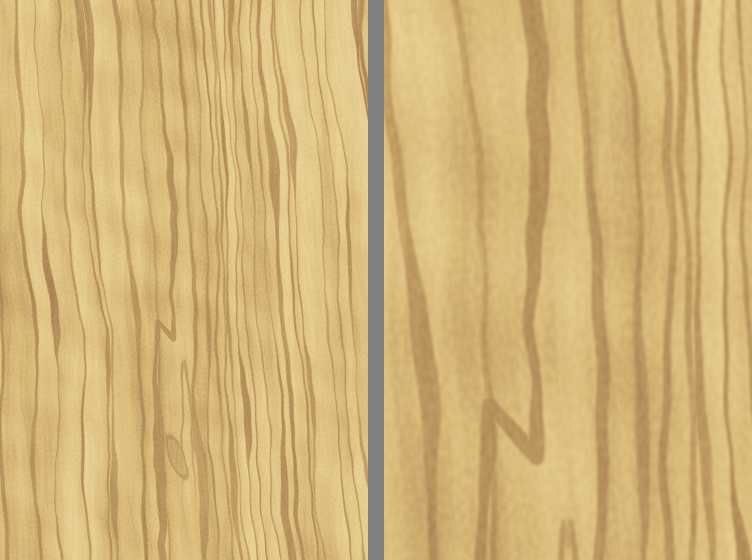
Left, the full canvas; right, a detail of the centre.
A Shadertoy shader for this texture:

```glsl
// Olive wood veneer: pale golden boards with wavy brown vertical veins.

float hash(float n) {
    return fract(sin(n * 12.99) * 4375.85);
}

vec2 gradientAt(vec2 cell) {
    vec3 h = fract(cell.xyx * vec3(0.1031, 0.103, 0.0973));
    h += dot(h, h.yzx + 33.33);
    float angle = 6.2832 * fract((h.x + h.y) * h.z);
    return vec2(cos(angle), sin(angle));
}

// Gradient noise, roughly -0.7 to 0.7
float noise(vec2 p) {
    vec2 i = floor(p), f = fract(p);
    vec2 u = f * f * f * (f * (f * 6.0 - 15.0) + 10.0);
    vec2 e = vec2(1, 0);
    float low = mix(dot(gradientAt(i), f), dot(gradientAt(i + e), f - e), u.x);
    float high = mix(dot(gradientAt(i + e.yx), f - e.yx), dot(gradientAt(i + 1.0), f - 1.0), u.x);
    return mix(low, high, u.y);
}

float segmentDistance(vec2 p, vec2 a, vec2 b) {
    vec2 ab = b - a;
    return length(p - a - ab * clamp(dot(p - a, ab) / dot(ab, ab), 0.0, 1.0));
}

float stroke(float dist, float halfWidth) {
    float soft = max(0.0025, 0.8 / iResolution.x);
    return 1.0 - smoothstep(halfWidth - soft, halfWidth + soft, abs(dist));
}

// Long veins: x is line coverage, y is the soft shade on one side
vec2 longVeins(vec2 p) {
    vec2 veins = vec2(0);
    for (int i = 0; i < 31; i++) {
        float id = float(i);
        float t = (id + 0.8 * hash(id + 3.1)) / 25.0 - 0.12;
        float home = t - 0.07 * sin(6.2832 * (t - 0.66));
        float x = home + (0.76 - p.y) * (0.03 + 0.06 * t)
            + 0.045 * noise(vec2(t * 2.5, p.y * 2.0 + 4.0))
            + 0.014 * noise(vec2(id * 7.3, p.y * 4.0))
            + 0.007 * noise(vec2(id * 0.37, p.y * 12.0));
        float d = p.x - x;
        float swell = smoothstep(0.1, 0.5, noise(vec2(id * 5.37 + 0.4, p.y * 2.3)));
        float width = mix(0.0018, 0.006, pow(hash(id + 9.7), 2.0))
            * (1.0 + 0.8 * noise(vec2(id * 2.9, p.y * 5.0))) + 0.009 * swell;
        float strength = 0.78 + 0.5 * noise(vec2(id * 4.1 + 0.5, p.y * 2.0));
        strength *= smoothstep(0.03, 0.055, abs(home - 0.46));
        float side = hash(id + 21.3) < 0.6 ? d : -d;
        float shade = smoothstep(-0.002, 0.002, side) * exp(-max(side, 0.0) / 0.022);
        veins.x = max(veins.x, strength * stroke(d, width));
        veins.y = max(veins.y, strength * shade * (0.5 + hash(id + 5.9)));
    }
    return veins;
}

// Heart figure: a zigzag vein, a pointed tongue and a small eye
float heartFigure(vec2 p) {
    vec2 q = p - vec2((0.76 - p.y) * 0.04, 0.0);
    q.x += 0.016 * noise(vec2(2.3, p.y * 5.0)) + 0.008 * noise(vec2(8.1, p.y * 16.0));
    vec2 path[6] = vec2[6](vec2(0.445, 1.56), vec2(0.482, 0.95), vec2(0.462, 0.6),
        vec2(0.422, 0.65), vec2(0.408, 0.48), vec2(0.42, -0.05));
    float zigzag = 1.0;
    for (int i = 0; i < 5; i++)
        zigzag = min(zigzag, segmentDistance(q, path[i], path[i + 1]));
    float width = 0.0045 + 0.006 * smoothstep(0.0, 0.45, noise(vec2(5.6, p.y * 2.6 + 0.3)))
        + 0.006 * smoothstep(0.55, 0.35, p.y) + 0.003 * smoothstep(0.06, 0.0, abs(p.y - 0.61));
    float figure = 0.85 * stroke(zigzag, width);

    float depth = 0.55 - q.y;
    float tongue = abs(q.x - 0.49) - 0.03 * sqrt(max(depth, 0.0));
    figure = max(figure, 0.7 * stroke(tongue, 0.003) * smoothstep(0.0, 0.012, depth)
        * smoothstep(0.5, 0.15, depth));
    figure = max(figure, 0.6 * stroke(q.x - 0.49, 0.004) * smoothstep(0.03, 0.0, abs(depth - 0.02)));

    vec2 eye = q - vec2(0.462, 0.28);
    eye.x += 0.3 * eye.y;
    float rim = (length(eye / vec2(0.02, 0.055)) - 1.0) * 0.02;
    figure = max(figure, 0.7 * stroke(rim, 0.003));
    return max(figure, 0.35 * smoothstep(0.003, -0.006, rim));
}

// Tone 0 is the palest wood, 1 the darkest vein
vec3 woodColour(float tone) {
    vec3 cream = vec3(0.915, 0.825, 0.59);
    vec3 gold = vec3(0.852, 0.732, 0.478);
    vec3 brown = vec3(0.68, 0.53, 0.33);
    return tone < 0.4 ? mix(cream, gold, tone / 0.4) : mix(gold, brown, (tone - 0.4) / 0.6);
}

void mainImage(out vec4 fragColor, in vec2 fragCoord) {
    vec2 p = fragCoord / iResolution.x;
    float lean = p.x + (p.y - 0.76) * 0.06 + 0.02 * noise(p * vec2(3.0, 4.0));

    // Broad bands, darker heart and faint cross ripples
    float tone = 0.2 + 0.42 * noise(vec2(lean * 8.0, p.y * 1.2));
    tone += 0.3 * noise(vec2(lean * 27.0, p.y * 1.8 + 7.0));
    tone += 0.24 * exp(-pow((lean - 0.45) / 0.085, 2.0));
    tone += 0.12 * smoothstep(0.06, 0.0, lean);
    tone += 0.17 * noise(vec2(p.x * 5.0, p.y * 12.0 + p.x * 5.0));
    tone = max(tone, 0.06 + 0.3 * tone);

    // Veins
    vec2 veins = longVeins(p);
    tone += 0.26 * veins.y;
    tone = mix(tone, 0.97, max(veins.x, heartFigure(p)));

    // Fibres and fine speckle
    tone += 0.13 * noise(vec2(lean * 110.0, p.y * 9.0));
    tone += 0.14 * noise(p * vec2(190.0, 120.0));

    fragColor = vec4(woodColour(clamp(tone, 0.0, 1.05)), 1.0);
}
```
